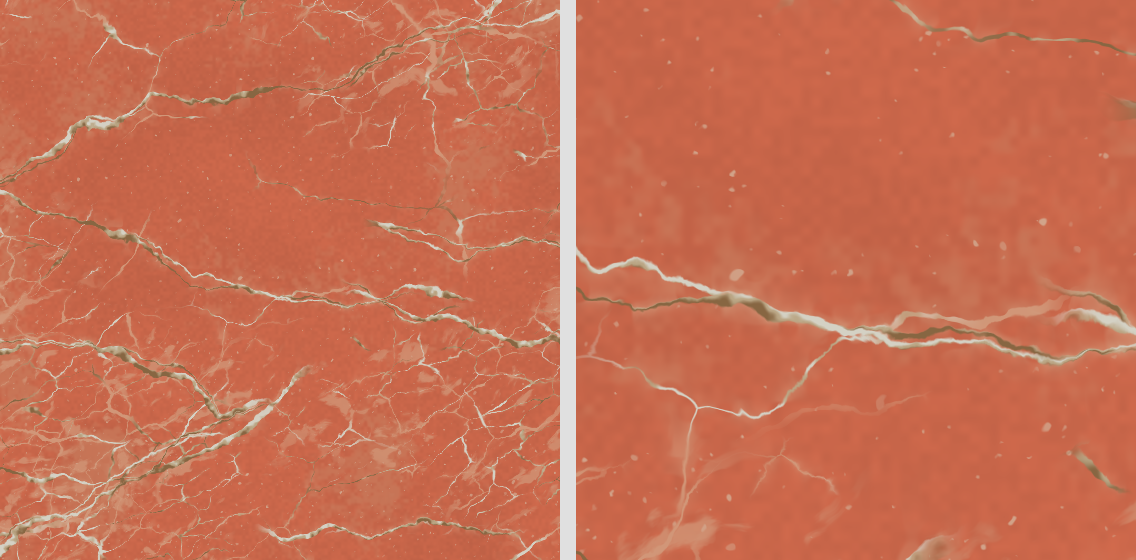
Left: the whole. Right: its middle third, enlarged.
Give the GLSL for this texture, as a Shadertoy shader.

```glsl
const vec3 RED = vec3(0.78, 0.395, 0.285);
const vec3 ROSE = vec3(0.78, 0.47, 0.35);
const vec3 PEACH = vec3(0.82, 0.59, 0.47);
const vec3 OLIVE = vec3(0.53, 0.40, 0.26);
const vec3 SAGE = vec3(0.73, 0.65, 0.52);
const vec3 CREAM = vec3(0.83, 0.82, 0.77);

float hash(vec2 p) {
    vec3 q = fract(p.xyx * 0.1031);
    q += dot(q, q.yzx + 33.33);
    return fract((q.x + q.y) * q.z);
}

vec2 hash2(vec2 p) {
    return vec2(hash(p), hash(p + 71.0));
}

float noise(vec2 p) {
    vec2 i = floor(p), f = fract(p);
    f = f * f * (3.0 - 2.0 * f);
    return mix(mix(hash(i), hash(i + vec2(1, 0)), f.x),
               mix(hash(i + vec2(0, 1)), hash(i + vec2(1, 1)), f.x), f.y);
}

float fbm(vec2 p) {
    float sum = 0.0, amp = 0.5;
    for (int i = 0; i < 5; i++) {
        sum += amp * noise(p);
        p = mat2(1.6, 1.2, -1.2, 1.6) * p + 7.3;
        amp *= 0.5;
    }
    return sum;
}

vec2 warp(vec2 p, float scale, float amount) {
    return p + amount * (vec2(fbm(p * scale), fbm(p * scale + 37.0)) - 0.5);
}

// Distance to the nearest border between Voronoi cells
float crackDistance(vec2 p) {
    vec2 cell = floor(p), f = fract(p), nearest = vec2(0.0);
    float best = 8.0, edge = 8.0;
    for (int k = 0; k < 9; k++) {
        vec2 g = vec2(k % 3 - 1, k / 3 - 1);
        vec2 r = g + hash2(cell + g) - f;
        if (dot(r, r) < best) { best = dot(r, r); nearest = r; }
    }
    for (int k = 0; k < 25; k++) {
        vec2 g = vec2(k % 5 - 2, k / 5 - 2);
        vec2 r = g + hash2(cell + g) - f;
        vec2 gap = r - nearest;
        if (dot(gap, gap) > 1e-4) edge = min(edge, dot(0.5 * (r + nearest), normalize(gap)));
    }
    return edge;
}

float stroke(float d, float width, float soft) {
    return 1.0 - smoothstep(width - soft, width + soft, abs(d));
}

// Mineral filling: olive shadow, grey-green body, cream highlights
vec3 mineral(vec2 p, float side) {
    float tone = 0.5 * noise(p * 8.0 + 4.0) + 0.27 * noise(p * 60.0) + 0.23 * noise(p * 140.0) + 0.1 * side;
    vec3 c = mix(OLIVE, SAGE, smoothstep(0.38, 0.53, tone));
    return mix(c, CREAM, smoothstep(0.53, 0.66, tone));
}

// Ragged vein with a crumbling pale rim
vec3 paintVein(vec3 color, vec2 p, float d, float width, float strength, float soft) {
    float rim = exp(-abs(d) / (1.2 * width + 0.003)) * smoothstep(0.45, 0.65, noise(p * 75.0));
    color = mix(color, PEACH, 0.75 * rim * strength);
    vec3 fill = mineral(p, clamp(d / width, -1.0, 1.0));
    return mix(color, fill, stroke(d, width, soft) * strength);
}

// Angular cracks, broken up by noise
vec3 paintCracks(vec3 color, vec2 p, float scale, float width, float busy, float soft) {
    vec2 q = warp(p, scale * 0.8, 0.7 / scale);
    q = warp(q, scale * 4.0, 0.16 / scale);
    q = warp(q, 60.0, 0.008);
    vec2 sheared = vec2(0.75 * q.x + 0.3 * q.y, 1.25 * q.y - 0.6 * q.x);
    float d = crackDistance(sheared * scale + scale) / scale;
    float presence = smoothstep(0.44, 0.56, busy + 0.55 * (noise(p * scale * 1.8 + 19.0) - 0.5));
    float swell = noise(p * scale * 2.5 + 8.0);
    float w = width * (0.25 + 2.2 * swell * swell) * (0.5 + noise(p * 70.0));
    vec3 fill = mix(PEACH, mineral(p + 3.0, 0.4), smoothstep(0.35, 0.6, noise(p * 11.0 + 51.0)));
    float rim = exp(-d / (2.5 * width)) * smoothstep(0.4, 0.65, noise(p * 90.0 + 7.0));
    color = mix(color, PEACH, 0.5 * presence * rim);
    return mix(color, fill, stroke(d, w, soft) * presence);
}

vec3 paintSpecks(vec3 color, vec2 p, float scale, float density, float soft) {
    vec2 cell = floor(p * scale);
    vec2 center = 0.25 + 0.5 * hash2(cell);
    vec2 offset = fract(p * scale) - center + 0.2 * (noise(p * scale * 4.0) - 0.5);
    float size = mix(0.05, 0.17, pow(hash(cell + 13.0), 3.0)) / scale;
    float shown = step(hash(cell + 29.0), density) * mix(0.35, 0.95, hash(cell + 43.0));
    return mix(color, mix(PEACH, CREAM, 0.3), stroke(length(offset) / scale, size, soft) * shown);
}

void mainImage(out vec4 fragColor, in vec2 fragCoord) {
    vec2 p = fragCoord / iResolution.y;
    float soft = max(0.6 / iResolution.y, 0.0008);
    float busy = noise(p * 3.6 + 11.0) + 0.35 * (length(p - vec2(0.42, 0.6)) - 0.4);

    // Red ground with grainy clouds and gritty streaks
    float grain = noise(p * 170.0) - 0.5;
    float grit = noise(p * 95.0 + 3.0) - 0.5;
    vec3 color = RED * (1.0 + 0.09 * (fbm(p * 6.0) - 0.5) + 0.055 * grain);
    float cloud = fbm(p * 6.0 + 23.0) + 0.1 * (busy - 0.5) + 0.16 * grit + 0.1 * grain;
    color = mix(color, ROSE, 0.8 * smoothstep(0.51, 0.72, cloud));
    vec2 streak = warp(p, 7.0, 0.12);
    float dust = fbm(vec2(20.0 * streak.x + 12.0 * streak.y, 36.0 * streak.y - 24.0 * streak.x));
    dust = smoothstep(0.59, 0.72, dust + 0.1 * grit) * smoothstep(0.4, 0.65, busy);
    color = mix(color, PEACH, 0.75 * dust);

    color = paintSpecks(color, p, 55.0, 0.08 + 0.18 * busy, soft);
    color = paintSpecks(color, p + 2.7, 100.0, 0.07 + 0.14 * busy, soft);
    color = paintCracks(color, p, 13.0, 0.0011, busy - 0.08, soft);
    color = paintCracks(color, p + 9.0, 7.0, 0.0014, 0.7 * busy + 0.06, soft);
    color = paintCracks(color, p + 5.0, 4.0, 0.0022, 0.25 + 0.45 * noise(p * 4.0 + 67.0), soft);

    // Long wandering veins, each with a thinner braided strand
    float height[8] = float[8](0.0, 0.37, 0.62, 0.73, 0.07, 0.75, 0.57, 0.11);
    float slope[8] = float[8](0.62, -0.16, -0.23, 0.26, 0.0, -0.22, -0.18, 0.38);
    float start[8] = float[8](-0.2, -0.2, -0.2, -0.2, 0.45, 0.64, 0.6, -0.2);
    float end[8] = float[8](0.57, 0.5, 0.86, 1.3, 0.95, 1.3, 1.3, 0.48);
    vec2 q = warp(warp(p, 12.0, 0.035), 45.0, 0.016);
    float ragged = 0.45 + 0.7 * noise(p * 50.0) + 0.5 * noise(p * 120.0);
    for (int i = 0; i < 8; i++) {
        float seed = float(i) * 17.0 + 3.0;
        float wander = 0.09 * (noise(vec2(q.x * 5.0, seed)) - 0.5)
                     + 0.04 * (noise(vec2(q.x * 15.0, seed + 5.0)) - 0.5);
        float d = (q.y - height[i] - slope[i] * q.x - wander) / sqrt(1.15 + slope[i] * slope[i]);
        float swell = noise(vec2(p.x * 9.0, seed + 9.0));
        float width = mix(0.0009, i < 4 ? 0.0072 : 0.005, swell * swell) * ragged;
        float strength = smoothstep(start[i], start[i] + 0.05, p.x) * (1.0 - smoothstep(end[i] - 0.05, end[i], p.x));
        float braid = d + 0.055 * (noise(vec2(q.x * 11.0, seed + 2.0)) - 0.5);
        float braidStrength = strength * smoothstep(0.42, 0.58, noise(p * 7.0 + seed));
        color = paintVein(color, p + 1.3, braid, 0.0015 * ragged, braidStrength, soft);
        color = paintVein(color, p, d, width, strength, soft);
    }
    fragColor = vec4(color, 1.0);
}
```
